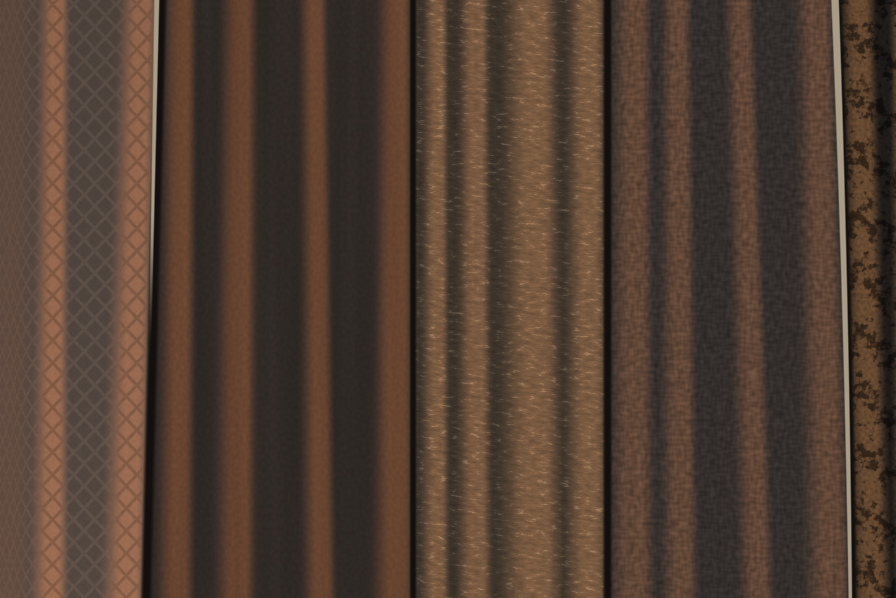
Reproduce this texture procedurally as a WebGL 1 fragment shader.

```glsl
precision highp float;
// Five hanging curtain panels in browns, each with its own folds and weave.
// Folds are soft profiles around leaning centre lines; cloth detail comes from
// diamond lines and stretched gradient noise. Units: 100 = canvas width.
uniform vec2 u_resolution;

const vec3 SHADOW = vec3(0.07, 0.06, 0.055);
const vec3 DAYLIGHT = vec3(0.66, 0.61, 0.53);

vec2 gradientAt(vec2 cell) {
  float h = fract(sin(dot(cell, vec2(127.1, 311.7))) * 43758.55);
  return vec2(cos(6.2832 * h), sin(6.2832 * h));
}

float gradientNoise(vec2 p) {
  vec2 i = floor(p), f = fract(p);
  vec2 w = f * f * f * (f * (f * 6.0 - 15.0) + 10.0);
  vec2 e = vec2(1.0, 0.0);
  float low = mix(dot(gradientAt(i), f), dot(gradientAt(i + e), f - e), w.x);
  float high = mix(dot(gradientAt(i + e.yx), f - e.yx),
                   dot(gradientAt(i + 1.0), f - 1.0), w.x);
  return mix(low, high, w.y);
}

float fractalNoise(vec2 p) {
  float sum = 0.0, gain = 1.0;
  for (int i = 0; i < 3; i++) {
    sum += gain * gradientNoise(p);
    p = p * 2.03 + 17.0;
    gain *= 0.6;
  }
  return sum;
}

// Brightness of up to four folds: gentle left flank, steeper right flank
float foldLight(float x, float t, vec4 bottom, vec4 top, vec4 halfWidth) {
  vec4 d = (x - mix(bottom, top, t)) / (halfWidth * mix(1.2, 1.0, t));
  vec4 f = smoothstep(-1.25, -0.1, d) * (1.0 - smoothstep(0.4, 1.1, d));
  return max(max(f.x, f.y), max(f.z, f.w));
}

// Lattice lines of a diamond grid, 1 on a line
float diamondLines(vec2 p, vec2 size, float width) {
  vec2 q = p / size;
  vec2 d = 0.5 - abs(fract(vec2(q.x + q.y, q.x - q.y)) - 0.5);
  return 1.0 - smoothstep(width * 0.4, width * 1.6, min(d.x, d.y));
}

vec3 diamondCloth(vec2 p, float t) {
  float f = foldLight(p.x, t, vec4(5.6, 13.9, -20.0, -20.0),
                      vec4(6.1, 15.6, -20.0, -20.0), vec4(1.7, 2.1, 1.0, 1.0));
  float side = 1.0 - smoothstep(0.0, 4.5, abs(p.x - 1.0));
  vec3 cloth = mix(vec3(0.31, 0.265, 0.24), vec3(0.37, 0.285, 0.24), side);
  cloth = mix(cloth, vec3(0.59, 0.41, 0.31), f);
  // The weave is foreshortened where the cloth turns away at the left
  float across = p.x - 1.2 * (1.0 - smoothstep(0.0, 4.5, p.x)) * (4.5 - p.x);
  float lines = diamondLines(vec2(across, p.y), vec2(2.35, 2.5), 0.1);
  cloth *= 1.0 + lines * mix(0.16, -0.16, f) * (1.0 - 0.6 * side);
  return cloth * (1.0 + 0.05 * gradientNoise(p * 2.3)) * mix(1.04, 0.95, t);
}

vec3 plainCloth(vec2 p, float t) {
  float f = foldLight(p.x, t, vec4(19.6, 26.3, 35.7, 44.0),
                      vec4(20.2, 26.8, 35.0, 44.1), vec4(1.8, 2.0, 1.6, 2.1));
  vec3 cloth = mix(vec3(0.185, 0.16, 0.148), vec3(0.40, 0.265, 0.185), f);
  cloth *= 1.0 + 0.10 * gradientNoise(vec2(p.x * 0.7, p.y * 0.02));
  return cloth * (1.0 + 0.09 * gradientNoise(p * vec2(2.4, 2.0)));
}

vec3 streakedCloth(vec2 p, float t) {
  float f = foldLight(p.x, t, vec4(48.6, 53.0, 59.4, 65.5),
                      vec4(48.7, 53.0, 59.3, 65.5), vec4(1.35, 1.65, 3.0, 2.1));
  vec3 cloth = mix(vec3(0.235, 0.20, 0.165), vec3(0.48, 0.355, 0.255), f);
  float streak = fractalNoise(vec2(p.x * 0.8, p.y * 2.1 + 0.25 * p.x));
  float thread = smoothstep(0.25, 0.75, streak);
  return cloth * (1.0 + 0.17 * streak) + vec3(0.09, 0.085, 0.075) * thread;
}

vec3 heatherCloth(vec2 p, float t) {
  float f = foldLight(p.x, t, vec4(70.6, 75.9, 84.5, 92.5),
                      vec4(70.6, 75.5, 82.5, 90.9), vec4(2.2, 1.8, 1.7, 2.2));
  vec3 cloth = mix(vec3(0.20, 0.18, 0.172), vec3(0.38, 0.275, 0.215), f);
  float warp = gradientNoise(p * vec2(2.7, 0.9));
  float weft = gradientNoise(p * vec2(1.1, 2.6) + 40.0);
  return cloth * (1.0 + 0.20 * warp + 0.22 * weft);
}

vec3 damaskCloth(vec2 p, float t) {
  float f = foldLight(p.x, t, vec4(97.2, 101.2, 130.0, 130.0),
                      vec4(95.7, 100.5, 130.0, 130.0), vec4(2.0, 1.2, 1.0, 1.0));
  vec3 cloth = mix(vec3(0.12, 0.105, 0.095), vec3(0.40, 0.285, 0.19), f);
  float motif = 0.5 + 0.5 * sin(p.y * 0.95 + 1.3 * sin(p.x * 0.9));
  float ink = smoothstep(0.1, 0.7, fractalNoise(p * 0.9) + 0.55 * motif - 0.1);
  return cloth * (1.0 - 0.5 * ink) * (1.0 + 0.2 * gradientNoise(p * 2.5));
}

// Hang the next panel right of a leaning edge, with a dark seam along it
vec3 hang(vec3 left, vec3 right, float x, float edge, float seam, float aa) {
  vec3 c = mix(left, right, smoothstep(-aa, aa, x - edge));
  return mix(SHADOW, c, smoothstep(seam * 0.3, seam + aa, abs(x - edge)));
}

float sliver(float x, float centre, float halfWidth, float aa) {
  return 1.0 - smoothstep(halfWidth - aa, halfWidth + aa, abs(x - centre));
}

void main() {
  vec2 p = 100.0 * gl_FragCoord.xy / u_resolution.x;
  float t = gl_FragCoord.y / u_resolution.y;
  float aa = 100.0 / u_resolution.x;
  float lastGap = mix(94.9, 93.2, t * t * 0.5 + t * 0.5);
  vec3 c = hang(diamondCloth(p, t), plainCloth(p, t), p.x, mix(16.3, 18.0, t), 0.7, aa);
  c = hang(c, streakedCloth(p, t), p.x, 46.1, 0.4, aa);
  c = hang(c, heatherCloth(p, t), p.x, 67.8, 0.55, aa);
  c = hang(c, damaskCloth(p, t), p.x, lastGap + 0.25, 0.6, aa);
  // Daylight between the panels
  float firstGap = sliver(p.x, mix(16.2, 17.5, t), 0.28 * t, aa);
  c = mix(c, DAYLIGHT, firstGap * smoothstep(0.4, 0.65, t));
  c = mix(c, DAYLIGHT, sliver(p.x, lastGap, mix(0.2, 0.42, t), aa));
  gl_FragColor = vec4(c, 1.0);
}
```
